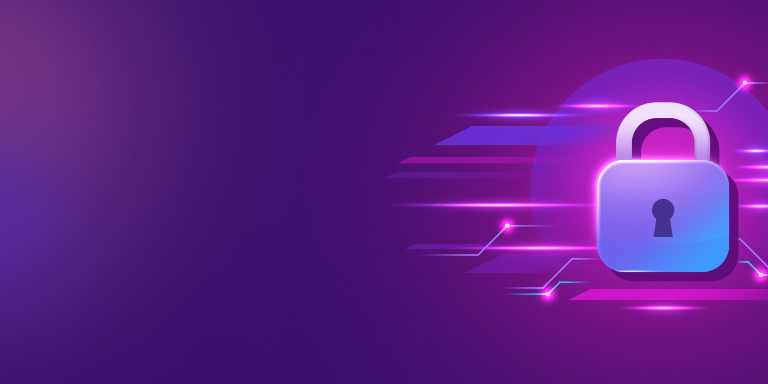
This background is drawn by a Shadertoy shader. Its source:

```glsl
// Glowing padlock before a disc, light streaks and circuit traces on a violet gradient.
#define DISC_CENTER vec2(172.4, 50.3)
#define DISC_RADIUS 34.4
#define BODY_CENTER vec2(172.7, 43.75)
#define BODY_HALF vec2(17.2, 14.6)
#define SHACKLE_CENTER vec2(172.7, 58.3)
#define SHADOW_SHIFT vec2(2.4, -2.4)
#define VIOLET vec3(0.40, 0.20, 0.88)
#define MAGENTA vec3(0.82, 0.08, 0.80)
#define GRAIN 0.006

// Streak: center x, y, half length, pinkness
const vec4 STREAKS[9] = vec4[9](
    vec4(135.4, 70.0, 20, 0), vec4(155.5, 72.4, 13, 0.8), vec4(130, 46.6, 32, 0.7),
    vec4(140.6, 35.4, 26, 0.9), vec4(172.9, 19.8, 13, 0.9), vec4(197, 60.7, 7, 0),
    vec4(200, 56.5, 10, 0.9), vec4(200, 53.1, 13, 1), vec4(198, 46.3, 8, 0.6));
// Band: lower left x, center y, half height, length; then pinkness, opacity
const vec4 BANDS[6] = vec4[6](
    vec4(113, 64.7, 2.5, 50), vec4(103.6, 58.3, 0.85, 52), vec4(100, 54.4, 0.8, 47),
    vec4(105.5, 35.8, 0.7, 30), vec4(121, 31.4, 2.5, 30), vec4(148, 23.3, 1.45, 70));
const vec2 BAND_TINTS[6] = vec2[6](vec2(0.05, 0.85), vec2(1, 0.45), vec2(0.2, 0.25),
    vec2(0.3, 0.35), vec2(0.3, 0.35), vec2(1, 0.95));
// Trace: first knee, signed rise, tail length; then lead length, dot place (-1: none), cyan
const vec4 TRACES[6] = vec4[6](
    vec4(124.5, 33.6, 7.6, 14), vec4(141.4, 25, 7.6, 9), vec4(142.7, 23.4, 3.1, 9),
    vec4(186.7, 71.1, 7.3, 9), vec4(192.7, 37.8, -7.6, 2), vec4(194.8, 31.8, -3.4, 4));
const vec3 TRACE_STYLES[6] = vec3[6](vec3(17, 1, 0), vec3(12, -1, 0), vec3(13, 0, 1),
    vec3(8, 1, 0), vec3(4, -1, 0), vec3(4, 1, 1));

float pixel;

float fill(float d) { return 1.0 - smoothstep(-0.6 * pixel, 0.6 * pixel, d); }

float glow(float d, float size) { return exp(-d * d / (size * size)); }

float hash(vec2 p) { return fract(sin(dot(p, vec2(12.9898, 78.233))) * 43758.5453); }

float roundBox(vec2 p, vec2 halfSize, float r) {
    vec2 q = abs(p) - halfSize + r;
    return length(max(q, 0.0)) + min(max(q.x, q.y), 0.0) - r;
}

float segment(vec2 p, vec2 a, vec2 b) {
    vec2 ab = b - a;
    return length(p - a - ab * clamp(dot(p - a, ab) / dot(ab, ab), 0.0, 1.0));
}

float shackle(vec2 p) {
    return abs(roundBox(p - SHACKLE_CENTER, vec2(10.2, 13.0), 8.5)) - 2.05;
}

float body(vec2 p) { return roundBox(p - BODY_CENTER, BODY_HALF, 7.0); }

vec3 background(vec2 p) {
    float d = length((p - DISC_CENTER) * vec2(0.9, 1.0));
    vec3 c = mix(vec3(0.215, 0.06, 0.43), vec3(0.47, 0.21, 0.51), glow(length(p - vec2(-6, 74)), 48.0));
    c = mix(c, vec3(0.32, 0.17, 0.65), 0.75 * glow(length(p - vec2(-4, 43)), 25.0));
    c = mix(c, vec3(0.49, 0.07, 0.50), 0.95 * glow(d, 58.0));
    c = mix(c, vec3(0.80, 0.11, 0.76), 0.75 * glow(d, 29.0));
    // Disc, violet at the rim and clear toward the bottom
    float rim = smoothstep(0.3, 1.0, length(p - DISC_CENTER) / DISC_RADIUS);
    vec3 disc = mix(vec3(0.84, 0.16, 0.82), vec3(0.46, 0.15, 0.78), rim);
    float cover = 0.75 * smoothstep(16.0, 75.0, p.y);
    return mix(c, disc, cover * fill(length(p - DISC_CENTER) - DISC_RADIUS));
}

vec3 addLights(vec3 c, vec2 p) {
    for (int i = 0; i < 6; i++) {
        vec4 b = BANDS[i];
        float along = p.x - b.x - 2.0 * (p.y - b.y + b.z);
        float shape = fill(abs(p.y - b.y) - b.z) * fill(-along * 0.45);
        float fade = 1.0 - smoothstep(0.35, 1.0, along / b.w);
        c = mix(c, mix(VIOLET, MAGENTA, BAND_TINTS[i].x), shape * fade * BAND_TINTS[i].y);
    }
    for (int i = 0; i < 9; i++) {
        vec4 s = STREAKS[i];
        float x = (p.x - s.x) / s.z, y = p.y - s.y;
        float taper = pow(max(1.0 - x * x, 0.0), 2.0);
        vec3 tint = mix(vec3(0.30, 0.35, 1.0), vec3(1.0, 0.20, 0.90), s.w);
        c += tint * taper * (0.65 * glow(y, 0.4) + 0.3 * glow(y, 1.5) * glow(x, 0.5));
        c += 0.6 * glow(x, 0.3) * glow(y, 0.3);
    }
    for (int i = 0; i < 6; i++) {
        vec4 t = TRACES[i];
        vec3 style = TRACE_STYLES[i];
        vec2 knee = t.xy, bend = knee + vec2(abs(t.z), t.z);
        vec2 head = knee - vec2(style.x, 0), tail = bend + vec2(t.w, 0);
        float d = min(segment(p, knee, bend), min(segment(p, head, knee), segment(p, bend, tail)));
        float fade = smoothstep(head.x, knee.x, p.x) * (1.0 - smoothstep(bend.x, tail.x, p.x));
        vec3 tint = mix(vec3(0.62, 0.45, 0.98), vec3(0.20, 0.75, 0.98), style.z);
        c = mix(c, tint, fade * fill(d - 0.22));
        if (style.y >= 0.0) {
            float r = length(p - mix(knee, bend, style.y));
            c += vec3(0.9, 0.15, 0.7) * glow(r, 1.7);
            c = mix(c, vec3(1.0, 0.88, 1.0), fill(r - 0.6));
        }
    }
    return c;
}

vec3 addPadlock(vec3 c, vec2 p) {
    float shadow = min(shackle(p - SHADOW_SHIFT), body(p - SHADOW_SHIFT));
    c = mix(c, vec3(0.34, 0.04, 0.45), 0.85 * fill(shadow));
    // Shackle
    float ring = shackle(p);
    vec3 metal = mix(vec3(0.74, 0.52, 0.92), vec3(0.94, 0.88, 0.99), smoothstep(57.0, 70.0, p.y));
    metal -= 0.10 * smoothstep(-1.0, 0.0, ring) * smoothstep(172.0, 184.0, p.x);
    c = mix(c, metal, fill(ring));
    // Body with a soft light on the upper left rim
    float d = body(p);
    vec2 q = (p - BODY_CENTER) / BODY_HALF;
    float lit = smoothstep(-0.3, 1.3, q.y - q.x * 0.7);
    c += vec3(0.7, 0.45, 0.7) * lit * exp(-max(d, 0.0) / 0.8) * step(0.0, d) * (1.0 - fill(ring));
    vec3 face = mix(vec3(0.47, 0.37, 0.92), vec3(0.22, 0.66, 1.0), smoothstep(-0.2, 1.7, q.x - q.y));
    face = mix(face, vec3(0.86, 0.66, 0.98), 0.85 * glow(length((q - vec2(-0.4, 1.1)) * vec2(0.7, 1.0)), 0.85));
    float wave = length((p - vec2(172.7, 62.0)) * vec2(0.65, 1.0)) - 25.8;
    face = mix(face, vec3(0.30, 0.42, 0.98), 0.22 * (1.0 - fill(wave)));
    face += 0.45 * lit * smoothstep(-1.2, 0.0, d);
    face += 0.5 * glow(q.x + 0.5, 0.3) * smoothstep(-0.95, -1.0, q.y);
    c = mix(c, face, fill(d));
    // Keyhole
    vec2 k = p - vec2(172.7, 45.3);
    float slot = max(abs(k.x) - 1.4 + 0.16 * k.y, max(k.y, -k.y - 7.0));
    return mix(c, vec3(0.27, 0.20, 0.56), fill(min(length(k) - 2.9, slot)));
}

void mainImage(out vec4 fragColor, in vec2 fragCoord) {
    // The canvas is 100 units high
    pixel = 100.0 / iResolution.y;
    vec2 p = fragCoord * pixel;
    vec3 c = addPadlock(addLights(background(p), p), p);
    c += GRAIN * (hash(floor(p * 2.56)) - 0.5);
    fragColor = vec4(clamp(c, 0.0, 1.0), 1.0);
}
```
